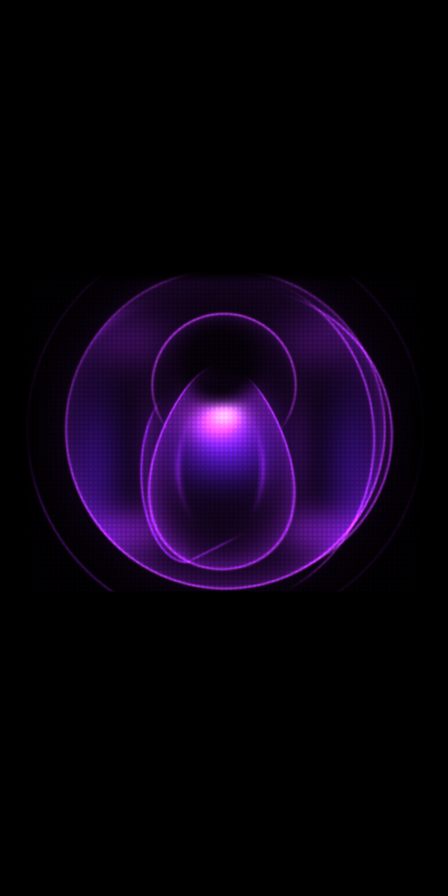
This background is drawn by a Shadertoy shader. Its source:

```glsl
#define LINE_WIDTH 0.0032
#define BAND vec2(-0.32, 0.396)
#define SHELL_CENTER vec2(0.003, 0.042)
#define SHELL_RADIUS 0.356
#define CAP_CENTER vec2(0.0, 0.140)
#define CAP_RADIUS 0.160
#define EGG_CENTER vec2(-0.005, -0.042)
#define EGG_RADII vec2(0.157, 0.229)
#define DOT_COUNT 96.0
#define VIOLET vec3(0.53, 0.12, 0.82)
#define INDIGO vec3(0.26, 0.07, 0.72)
#define PINK vec3(1.0, 0.38, 0.84)

// Soft elliptical spot
float spot(vec2 p, vec2 center, vec2 radii) {
    vec2 q = (p - center) / radii;
    return exp(-dot(q, q));
}

// Approximate signed distance to an ellipse
float ellipse(vec2 p, vec2 radii) {
    float k = length(p / radii);
    return k * (k - 1.0) / max(length(p / (radii * radii)), 0.001);
}

float stroke(float d) {
    d /= LINE_WIDTH;
    return exp(-d * d);
}

float inside(float d) {
    return 1.0 - smoothstep(-LINE_WIDTH, LINE_WIDTH, d);
}

// Glow that fades inward from an edge
float innerHalo(float d, float reach) {
    return inside(d) * exp(min(d, 0.0) / reach);
}

float fadeDown(float low, float high, float v) {
    return 1.0 - smoothstep(low, high, v);
}

void mainImage(out vec4 fragColor, in vec2 fragCoord) {
    vec2 p = (fragCoord - 0.5 * iResolution.xy) / iResolution.x;
    vec2 side = vec2(abs(p.x), p.y);

    // Shape distances; the egg narrows towards its top
    float shell = length(p - SHELL_CENTER) - SHELL_RADIUS;
    float cap = length(p - CAP_CENTER) - CAP_RADIUS;
    vec2 q = p - EGG_CENTER;
    q.x /= max(1.0 - 1.2 * q.y, 0.3);
    float egg = ellipse(q, EGG_RADII);
    float low = fadeDown(-0.25, 0.25, p.y);
    float right = smoothstep(0.12, 0.30, p.x);

    // Clouds between the shell and the egg
    vec3 col = INDIGO * 0.42 * spot(side, vec2(0.285, -0.05), vec2(0.06, 0.17));
    col += VIOLET * 0.48 * spot(side, vec2(0.21, -0.185), vec2(0.09, 0.05));
    col += VIOLET * 0.26 * spot(side, vec2(0.21, 0.24), vec2(0.10, 0.065));
    col += VIOLET * 0.15 * spot(side, vec2(0.17, -0.02), vec2(0.03, 0.16));
    float streak = length(p - vec2(-0.10, 0.08)) - 0.255;
    col += VIOLET * 0.22 * exp(-pow(streak / 0.012, 2.0))
         * spot(p, vec2(-0.25, 0.24), vec2(0.08));
    col *= inside(shell) * (1.0 - 0.75 * inside(min(egg, cap)));

    // Shell rim, its offset copies and the faint outer ring
    col += VIOLET * innerHalo(shell, 0.035) * (0.12 + 0.24 * low);
    col += VIOLET * 0.09 * exp(-max(shell, 0.0) / 0.04);
    col += mix(VIOLET, PINK, 0.25) * stroke(shell) * (0.32 + 0.40 * low);
    float copyA = ellipse(p - vec2(0.0, 0.02), vec2(0.335, 0.37));
    float copyB = ellipse(p - vec2(0.02, 0.03), vec2(0.355, 0.33));
    col += mix(VIOLET, PINK, 0.2) * right * 0.6 * (stroke(copyA) + stroke(copyB));
    col += VIOLET * right * 0.22 * innerHalo(copyB, 0.025);
    float outer = length(p - SHELL_CENTER) - 0.442;
    col += VIOLET * stroke(outer) * (0.10 + 0.22 * low * fadeDown(-0.2, 0.2, p.x));

    // Cap ring, brightest along its crown
    float crown = smoothstep(0.02, 0.30, p.y);
    float capFade = smoothstep(0.03, 0.09, p.y);
    col += mix(VIOLET, PINK, 0.3) * stroke(cap) * capFade * (0.35 + 0.3 * crown);
    col += VIOLET * 0.25 * innerHalo(cap, 0.014) * crown;

    // Egg rim with an open top
    float open = fadeDown(0.13, 0.185, p.y + 0.3 * p.x);
    col += mix(VIOLET, PINK, 0.2) * stroke(egg) * 0.62 * open;
    col += VIOLET * 0.42 * innerHalo(egg, 0.035) * open;

    // Left husk and the tail curling out of it
    float husk = ellipse(p - vec2(-0.083, -0.055), vec2(0.102, 0.20));
    float huskSide = fadeDown(-0.09, -0.07, p.x) * fadeDown(0.04, 0.12, p.y);
    col += VIOLET * huskSide * (0.6 * stroke(husk) + 0.25 * innerHalo(husk, 0.025));
    float tail = p.y + 0.255 - 0.5 * (p.x + 0.083);
    float tailSpan = smoothstep(-0.09, -0.06, p.x) * fadeDown(-0.02, 0.05, p.x);
    col += VIOLET * 0.45 * tailSpan * stroke(tail * 0.9);

    // Inner folds on both sides of the core
    float fold = ellipse(p - vec2(-0.008, -0.045), vec2(0.093, 0.15));
    float foldSpan = smoothstep(0.05, 0.08, side.x) * spot(p, vec2(0.0, -0.05), vec2(0.3, 0.07));
    col += VIOLET * foldSpan * (0.35 * exp(-pow(fold / 0.007, 2.0))
         + 0.25 * inside(-fold) * exp(-max(fold, 0.0) / 0.025));

    // Core light, shaded from above by a dark dome
    float dome = smoothstep(0.055, 0.115, length(p - vec2(-0.01, 0.19)));
    vec3 core = INDIGO * 0.80 * spot(p, vec2(0.0, -0.005), vec2(0.105, 0.075));
    core += VIOLET * 0.65 * spot(p, vec2(0.0, 0.06), vec2(0.095, 0.07));
    core += PINK * 0.60 * spot(p, vec2(-0.015, 0.055), vec2(0.058, 0.040));
    core += vec3(0.55, 0.50, 0.45) * spot(p, vec2(0.002, 0.075), vec2(0.036, 0.026));
    col = col * mix(0.35, 1.0, max(dome, smoothstep(-0.03, 0.0, cap))) + core * dome;

    // Fine dot grid
    vec2 cell = fract(p * DOT_COUNT) - 0.5;
    float dots = 1.0 - smoothstep(0.15, 0.55, length(cell));
    col = col * (0.90 + 0.16 * dots) + vec3(0.010, 0.002, 0.016) * dots;

    // Horizontal band that holds the light
    float band = smoothstep(BAND.x - 0.003, BAND.x + 0.003, p.y);
    band *= fadeDown(BAND.y - 0.035, BAND.y, p.y) * fadeDown(0.40, 0.46, side.x);
    fragColor = vec4(clamp(col * band, 0.0, 1.0), 1.0);
}
```
